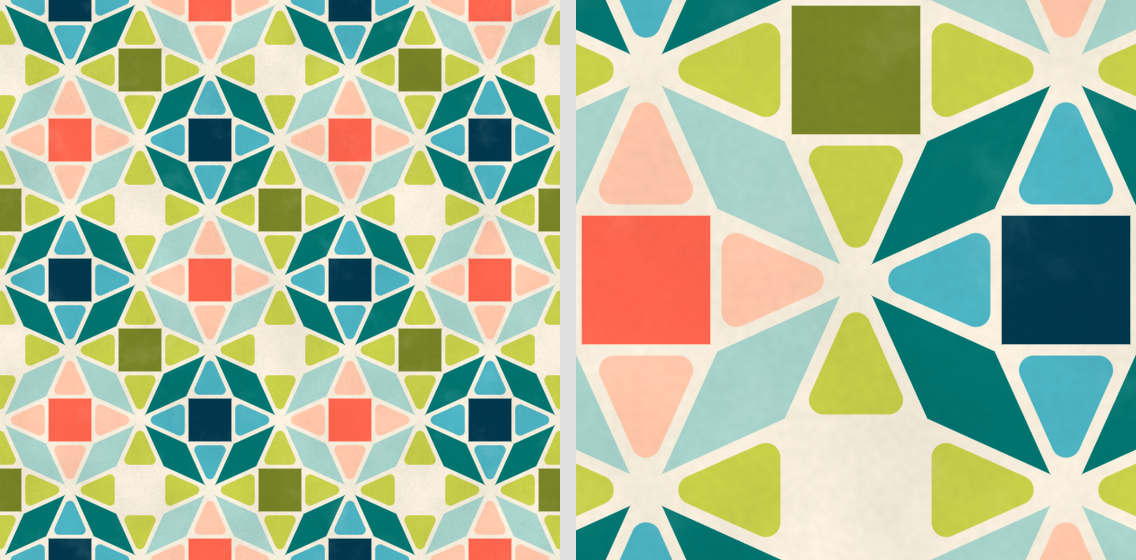
Left, the full canvas; right, a detail of the centre.
Reproduce this pattern procedurally as a Shadertoy shader.

```glsl
// Mid-century mosaic of star medallions, rounded triangles and squares on mottled cream paper
#define CELLS 4.0          // medallions across and down (even)
#define SQUARE_HALF 0.153  // half side of the centre squares
#define TRI_BASE 0.180     // distance from square centre to triangle base
#define TRI_HALF 0.077     // half base of the triangle core
#define TRI_SLOPE 0.445    // slope of the triangle sides
#define TRI_ROUND 0.035    // triangle corner radius
#define DIAMOND vec2(0.212, 0.080) // long and short diamond reach
#define MOTTLE 0.075       // strength of the watercolour tone
#define WEAR 0.10          // strength of the pale rubbed patches
#define GRAIN 0.025        // strength of the fine grain

const vec3 CREAM = vec3(0.960, 0.926, 0.860);
const vec3 PEACH = vec3(1.000, 0.775, 0.665);
const vec3 CORAL = vec3(1.000, 0.395, 0.305);
const vec3 NAVY  = vec3(0.005, 0.215, 0.300);
const vec3 TEAL  = vec3(0.005, 0.450, 0.435);
const vec3 BLUE  = vec3(0.295, 0.695, 0.755);
const vec3 PALE  = vec3(0.650, 0.820, 0.790);
const vec3 LIME  = vec3(0.775, 0.805, 0.285);
const vec3 OLIVE = vec3(0.465, 0.510, 0.150);

vec2 gradientAt(vec2 cell, float period) {
    uvec2 c = uvec2(mod(cell, period));
    uint h = c.x * 1597u + c.y * 51749u + uint(period) * 7919u;
    h = (h ^ (h >> 15u)) * 73244475u;
    h = (h ^ (h >> 13u)) * 73244475u;
    h ^= h >> 16u;
    float angle = float(h & 65535u) / 65536.0 * 6.28319;
    return vec2(cos(angle), sin(angle));
}

// Gradient noise that wraps after a whole number of cells
float wrapNoise(vec2 uv, float period) {
    vec2 p = uv * period, i = floor(p), f = p - i;
    vec2 w = f * f * f * (f * (f * 6.0 - 15.0) + 10.0);
    vec2 e = vec2(1.0, 0.0);
    float a = dot(gradientAt(i, period), f);
    float b = dot(gradientAt(i + e, period), f - e);
    float c = dot(gradientAt(i + e.yx, period), f - e.yx);
    float d = dot(gradientAt(i + e.xx, period), f - e.xx);
    return mix(mix(a, b, w.x), mix(c, d, w.x), w.y);
}

float wrapFbm(vec2 uv, float period) {
    float sum = 0.0, amp = 0.6;
    for (int k = 0; k < 5; k++) {
        sum += amp * wrapNoise(uv, period);
        period *= 2.0;
        amp *= 0.6;
    }
    return sum;
}

float squareDist(vec2 q) {
    vec2 a = abs(q);
    return max(a.x, a.y) - SQUARE_HALF;
}

// Four rounded triangles pointing away from the centre
float trianglesDist(vec2 q) {
    vec2 a = abs(q);
    if (a.x < a.y) a = a.yx;
    vec2 corner = vec2(TRI_BASE + TRI_ROUND, TRI_HALF);
    vec2 side = vec2(TRI_HALF / TRI_SLOPE, -TRI_HALF);
    vec2 w = a - corner;
    float toSide = length(w - side * clamp(dot(w, side) / dot(side, side), 0.0, 1.0));
    float toBase = length(a - vec2(corner.x, min(a.y, corner.y)));
    bool inside = w.x > 0.0 && side.x * w.y - side.y * w.x < 0.0;
    return min(toSide, toBase) * (inside ? -1.0 : 1.0) - TRI_ROUND;
}

// Four diamonds, one per quadrant, forming the medallion rim
float diamondsDist(vec2 q) {
    vec2 c = abs(q) - 0.25;
    vec2 d = 0.5 * abs(vec2(c.x - c.y, c.x + c.y)) / DIAMOND;
    return (d.x + d.y - 1.0) / (0.70711 * length(1.0 / DIAMOND));
}

void paint(inout vec3 col, vec3 ink, float dist, float pixel) {
    col = mix(col, ink, clamp(0.5 - dist / pixel, 0.0, 1.0));
}

void mainImage(out vec4 fragColor, in vec2 fragCoord) {
    vec2 uv = fragCoord / iResolution.xy;
    vec2 p = uv * CELLS - vec2(0.5, 0.0);
    float pixel = 1.25 * CELLS / min(iResolution.x, iResolution.y);

    // Medallions and the gaps between them, each alternating as a checkerboard
    vec2 medalId = floor(p + 0.5), gapId = floor(p);
    vec2 medal = p - medalId, gap = p - gapId - 0.5;
    bool warm = mod(medalId.x + medalId.y, 2.0) > 0.5;
    bool filled = mod(gapId.x + gapId.y, 2.0) > 0.5;

    vec3 col = CREAM;
    paint(col, warm ? PALE : TEAL, diamondsDist(medal), pixel);
    paint(col, warm ? PEACH : BLUE, trianglesDist(medal), pixel);
    paint(col, warm ? CORAL : NAVY, squareDist(medal), pixel);
    paint(col, LIME, trianglesDist(gap), pixel);
    if (filled) paint(col, OLIVE, squareDist(gap), pixel);

    // Watercolour tone, rubbed patches and paper grain
    float tone = wrapFbm(uv, 9.0);
    float rubbed = smoothstep(0.05, 0.55, wrapFbm(uv + 0.37, 14.0));
    float grain = wrapNoise(uv, 180.0);
    col *= 1.0 + MOTTLE * tone + GRAIN * grain;
    col = mix(col, CREAM, WEAR * rubbed);
    fragColor = vec4(clamp(col, 0.0, 1.0), 1.0);
}
```
